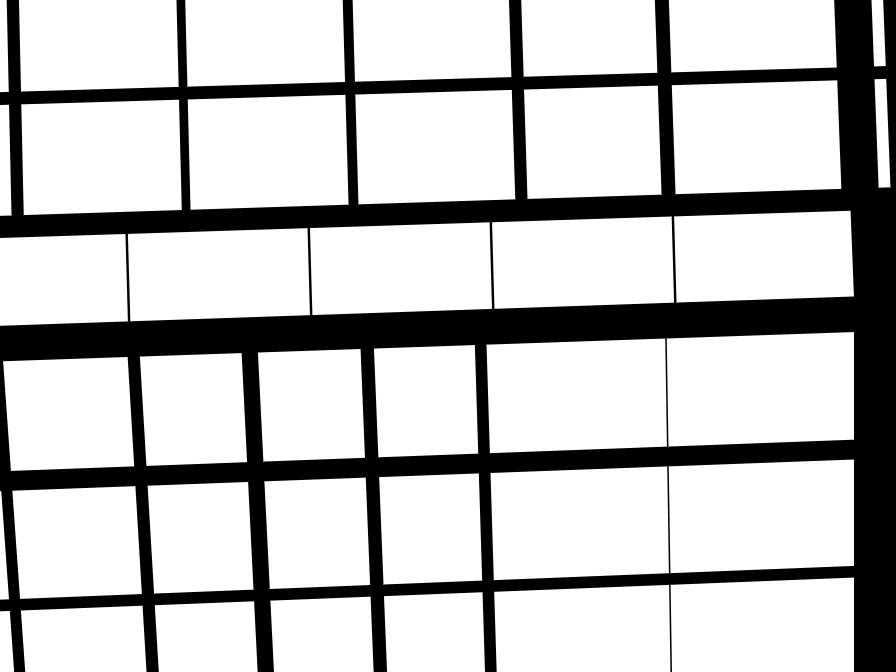
This pattern is drawn by a Shadertoy shader. Its source:

```glsl
// Layout units: the canvas is 576 units high, y measured downward.
const float CANVAS_HEIGHT = 576.0;
const vec3 PAPER = vec3(1.0);
const vec3 INK = vec3(0.0);

// Bars are stored as (centre, width).
const vec2 ROWS[5] = vec2[5](
    vec2(84.5, 11.0), vec2(194.5, 19.0), vec2(294.5, 30.5),
    vec2(412.5, 17.0), vec2(519.0, 10.0));
const vec2 UPPER_COLUMNS[7] = vec2[7](
    vec2(11.0, 10.5), vec2(155.0, 7.5), vec2(298.0, 8.5),
    vec2(441.5, 10.5), vec2(567.3, 12.0), vec2(731.0, 32.0),
    vec2(767.0, 20.0));
const vec2 LOWER_COLUMNS[6] = vec2[6](
    vec2(7.2, 9.5), vec2(122.7, 10.5), vec2(221.0, 14.0),
    vec2(320.5, 11.5), vec2(416.5, 10.0), vec2(573.2, 1.3));

// Heights at which the middle and lower column positions are measured.
const float MIDDLE_Y = 230.0;
const float LOWER_Y = 440.0;

const float MIDDLE_PERIOD = 156.2;
const float MIDDLE_START = 109.4;
const float MIDDLE_WIDTH = 2.1;
const float MIDDLE_LEAN = 0.028;
const float RIGHT_EDGE = 732.0;
const float RIGHT_EDGE_LEAN = 0.04;

// Perspective: the tilt of a bar drifts with its position.
float rowTilt(float y) { return -0.0275 - 0.0000232 * y; }
float upperLean(float x) { return 0.022 + 0.000022 * x; }
float lowerLean(float x) { return 0.072 * (1.0 - x / RIGHT_EDGE); }

// Box-filtered coverage of a bar, correct for bars thinner than a pixel.
float barCoverage(float offset, float width, float pixel) {
    float overlap = min(offset + 0.5 * pixel, 0.5 * width)
                  - max(offset - 0.5 * pixel, -0.5 * width);
    return clamp(overlap / pixel, 0.0, 1.0);
}

// Coverage of everything to the right of an edge.
float edgeCoverage(float offset, float pixel) {
    return clamp(offset / pixel + 0.5, 0.0, 1.0);
}

float rowOffset(vec2 p, float y) { return p.y - y - rowTilt(y) * p.x; }

float rows(vec2 p, float pixel) {
    float ink = 0.0;
    for (int i = 0; i < 5; i++)
        ink = max(ink, barCoverage(rowOffset(p, ROWS[i].x), ROWS[i].y, pixel));
    return ink;
}

float upperColumns(vec2 p, float pixel) {
    float ink = 0.0;
    for (int i = 0; i < 7; i++) {
        vec2 bar = UPPER_COLUMNS[i];
        float offset = p.x - bar.x - upperLean(bar.x) * p.y;
        ink = max(ink, barCoverage(offset, bar.y, pixel));
    }
    return ink;
}

float middleColumns(vec2 p, float pixel) {
    float drop = p.y - MIDDLE_Y;
    float x = p.x - MIDDLE_START - MIDDLE_LEAN * drop;
    float offset = (fract(x / MIDDLE_PERIOD + 0.5) - 0.5) * MIDDLE_PERIOD;
    float edge = p.x - RIGHT_EDGE + 1.0 - RIGHT_EDGE_LEAN * drop;
    return max(barCoverage(offset, MIDDLE_WIDTH, pixel), edgeCoverage(edge, pixel));
}

float lowerColumns(vec2 p, float pixel) {
    float ink = edgeCoverage(p.x - RIGHT_EDGE, pixel);
    for (int i = 0; i < 6; i++) {
        vec2 bar = LOWER_COLUMNS[i];
        float offset = p.x - bar.x - lowerLean(bar.x) * (p.y - LOWER_Y);
        ink = max(ink, barCoverage(offset, bar.y, pixel));
    }
    return ink;
}

void mainImage(out vec4 fragColor, in vec2 fragCoord) {
    float pixel = CANVAS_HEIGHT / iResolution.y;
    vec2 p = vec2(fragCoord.x, iResolution.y - fragCoord.y) * pixel;

    // The two thick rows split the grid into three bands.
    float columns;
    if (rowOffset(p, ROWS[1].x) < 0.0) columns = upperColumns(p, pixel);
    else if (rowOffset(p, ROWS[2].x) < 0.0) columns = middleColumns(p, pixel);
    else columns = lowerColumns(p, pixel);

    float ink = max(rows(p, pixel), columns);
    fragColor = vec4(mix(PAPER, INK, ink), 1.0);
}
```
